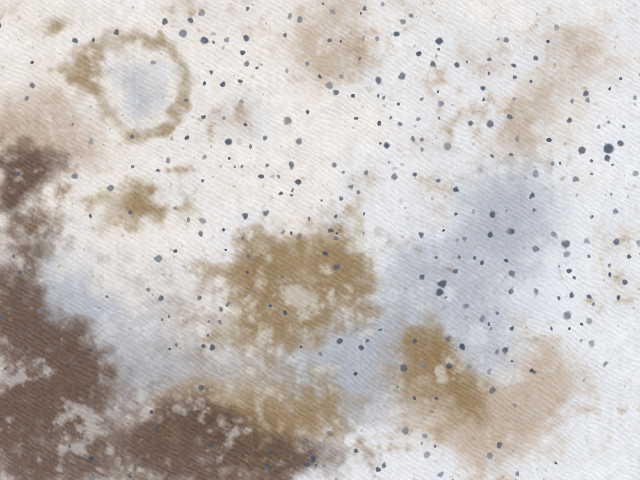
A Shadertoy shader for this texture:

```glsl
// Weathered pale hide: soft brown, ochre and blue-grey stains eroded by noise,
// scattered slate spots and tan flecks, finished with a fine wavy leather grain.
// Stains are sums of Gaussian blots; spots come from jittered, clustered grids.

const vec3 CREAM  = vec3(0.925, 0.905, 0.885);
const vec3 WHITE  = vec3(0.905, 0.915, 0.935);
const vec3 TAN    = vec3(0.735, 0.660, 0.585);
const vec3 OCHRE  = vec3(0.570, 0.480, 0.345);
const vec3 BROWN  = vec3(0.400, 0.325, 0.285);
const vec3 HAZE   = vec3(0.640, 0.665, 0.715);
const vec3 SLATE  = vec3(0.290, 0.325, 0.390);

// Blots as centre x, centre y, radius x, radius y
const vec4 TAN_BLOTS[6] = vec4[6](
    vec4(0.08, 0.72, 0.17, 0.13), vec4(0.66, 0.90, 0.13, 0.12),
    vec4(1.25, 0.88, 0.13, 0.10), vec4(1.10, 0.73, 0.13, 0.09),
    vec4(0.40, 0.20, 0.60, 0.25), vec4(1.05, 0.17, 0.18, 0.12));
const vec4 OCHRE_BLOTS[6] = vec4[6](
    vec4(0.63, 0.45, 0.13, 0.10), vec4(0.58, 0.36, 0.18, 0.09),
    vec4(0.30, 0.55, 0.08, 0.08), vec4(0.94, 0.23, 0.10, 0.07),
    vec4(0.58, 0.12, 0.27, 0.13), vec4(0.12, 0.95, 0.05, 0.04));
const vec4 BROWN_BLOTS[6] = vec4[6](
    vec4(0.02, 0.05, 0.20, 0.16), vec4(0.03, 0.38, 0.10, 0.19),
    vec4(0.16, 0.22, 0.15, 0.14), vec4(0.36, 0.07, 0.16, 0.09),
    vec4(0.05, 0.64, 0.08, 0.06), vec4(0.62, 0.02, 0.16, 0.07));
const vec4 HAZE_BLOTS[6] = vec4[6](
    vec4(0.29, 0.83, 0.08, 0.08), vec4(1.06, 0.58, 0.13, 0.14),
    vec4(0.92, 0.38, 0.22, 0.18), vec4(0.34, 0.25, 0.18, 0.14),
    vec4(0.12, 0.38, 0.14, 0.15), vec4(0.72, 0.21, 0.17, 0.14));

float hash(vec2 p) {
    return fract(sin(dot(p, vec2(127.1, 311.7))) * 43758.5453);
}

float noise(vec2 p) {
    vec2 i = floor(p), f = fract(p);
    f = f * f * (3.0 - 2.0 * f);
    return mix(mix(hash(i), hash(i + vec2(1, 0)), f.x),
               mix(hash(i + vec2(0, 1)), hash(i + vec2(1, 1)), f.x), f.y);
}

float fbm(vec2 p) {
    float sum = 0.0, amp = 0.53;
    for (int i = 0; i < 4; i++) {
        sum += amp * noise(p);
        p = mat2(1.6, 1.2, -1.2, 1.6) * p + 7.3;
        amp *= 0.5;
    }
    return sum;
}

// Coverage of a set of blots, with edges eaten away by grit
float stain(vec2 p, vec4 blots[6], float strength, float grit) {
    float sum = 0.0;
    for (int i = 0; i < 6; i++) {
        vec2 d = (p - blots[i].xy) / blots[i].zw;
        sum += exp(-dot(d, d));
    }
    return smoothstep(0.18, 1.0, strength * min(sum, 1.2) + grit);
}

// One jittered spot per chosen grid cell; returns coverage and a random shade
vec2 spots(vec2 p, float cell, float density, vec2 radii, float seed) {
    vec2 g = p / cell + seed, id = floor(g);
    vec2 jitter = vec2(hash(id + 3.1), hash(id + 8.7));
    vec2 d = (fract(g) - mix(vec2(0.24), vec2(0.76), jitter)) * cell;
    float r = mix(radii.x, radii.y, pow(hash(id + 5.3), 1.6));
    d.x *= mix(0.85, 1.25, hash(id + 2.9));
    float present = step(hash(id + 1.7), density);
    return vec2(present * (1.0 - smoothstep(0.55 * r, 1.2 * r, length(d))), hash(id + 6.1));
}

// Short wavy ridges running across the hide
float leather(vec2 p) {
    float bend = 9.0 * noise(p * 14.0) + 3.0 * noise(p * 70.0);
    return sin(dot(p, vec2(330.0, 560.0)) + bend) * noise(p * 95.0);
}

void mainImage(out vec4 fragColor, in vec2 fragCoord) {
    vec2 p = fragCoord / iResolution.y;
    vec2 warp = vec2(fbm(p * 7.0), fbm(p * 7.0 + 19.0)) - 0.5;
    vec2 q = p + 0.16 * warp;
    float cloud = fbm(p * 8.0 + 40.0) - 0.5;
    float speck = fbm(p * 48.0) - 0.5;
    float grit = 0.7 * cloud + 0.75 * speck;

    // Pale ground, warm at the upper left and cool at the lower right
    float cool = smoothstep(-0.35, 0.4, 0.55 * (p.x - p.y) + cloud);
    vec3 color = mix(CREAM, WHITE, cool);
    color = mix(color, TAN, 0.5 * smoothstep(0.03, 0.4, cloud + 0.5 * speck));

    // Stains, from broad and faint to small and dark
    color = mix(color, TAN, 0.85 * stain(q, TAN_BLOTS, 0.85, grit));
    color = mix(color, HAZE, 0.75 * stain(q, HAZE_BLOTS, 0.8, 0.6 * speck - 0.5 * cloud));
    color = mix(color, OCHRE, 0.9 * stain(q, OCHRE_BLOTS, 0.85, grit));
    color = mix(color, BROWN, 0.92 * stain(q, BROWN_BLOTS, 0.88, grit));

    // Olive rim around the hazy patch at the upper left
    float rim = exp(-pow((length(q - vec2(0.29, 0.83)) - 0.095) / 0.024, 2.0));
    color = mix(color, OCHRE, 0.75 * smoothstep(0.2, 1.0, 0.8 * rim + 1.3 * grit));

    // Pale scuffs worn through the stains
    float scuff = smoothstep(0.05, 0.3, 0.6 * speck + 0.8 * (fbm(p * 13.0 + 70.0) - 0.5));
    color = mix(color, WHITE, 0.5 * scuff);

    // Tan flecks, then slate spots that gather in clusters
    vec2 ragged = p + 0.004 * (vec2(noise(p * 130.0), noise(p * 130.0 + 31.0)) - 0.5);
    vec2 fleck = spots(ragged, 0.021, 0.22, vec2(0.002, 0.005), 11.4);
    color = mix(color, TAN * 0.9, 0.6 * fleck.x * fleck.y);
    float cluster = smoothstep(0.3, 0.7, noise(p * 5.0 + 3.0));
    for (int i = 0; i < 3; i++) {
        float layer = float(i);
        vec2 spot = spots(ragged, 0.052 - 0.006 * layer, mix(0.07, 0.27, cluster),
                          vec2(0.0035, 0.0105 - 0.0015 * layer), 4.37 * layer);
        vec3 ink = mix(SLATE, HAZE * 0.8, spot.y * spot.y);
        color = mix(color, ink, spot.x * mix(0.9, 0.6, spot.y));
    }

    // Surface grain
    color += 0.035 * leather(p) + 0.09 * speck + 0.05 * (noise(p * 210.0) - 0.5);
    fragColor = vec4(clamp(color, 0.0, 1.0), 1.0);
}
```
